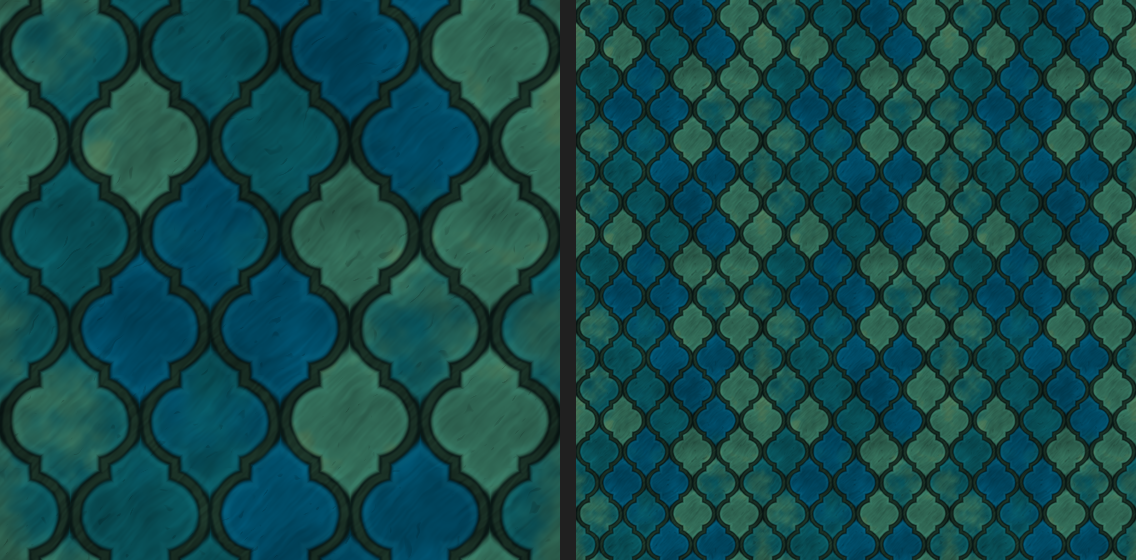
Left: one tile. Right: repeated 3 by 3.
This pattern is drawn by a Shadertoy shader. Its source:

```glsl
// Hand-painted arabesque lantern tiles in green, teal and blue with dark raised grout.
// A half-drop lattice, 4 across and 3 down, is folded to one S-shaped edge (arc plus
// upright step); wrapping noise paints the glaze and the brush strokes.

float hash(vec2 p) {
    return fract(sin(dot(p, vec2(127.1, 311.7))) * 43758.5453);
}

// Value noise that wraps after a whole number of cells
float noise(vec2 p, vec2 period) {
    vec2 i = floor(p), f = fract(p);
    f = f * f * (3.0 - 2.0 * f);
    vec2 a = mod(i, period), b = mod(i + 1.0, period);
    return mix(mix(hash(a), hash(vec2(b.x, a.y)), f.x),
               mix(hash(vec2(a.x, b.y)), hash(b), f.x), f.y);
}

float fbm(vec2 uv, float freq) {
    float sum = 0.0, amp = 0.533;
    for (int i = 0; i < 4; i++) {
        sum += amp * noise(uv * freq, vec2(freq));
        freq *= 2.0;
        amp *= 0.5;
    }
    return sum;
}

// Diagonal strokes: whole-number shear keeps them periodic
float strokes(vec2 uv, float across, float along) {
    vec2 p = vec2((uv.x - uv.y) * across, (uv.x + uv.y) * along);
    return noise(p, vec2(across, along));
}

// Returns distance to the grout centre line, filleted distance, and the tile id
vec4 lantern(vec2 p) {
    vec2 size = vec2(1.0, 4.0 / 3.0);
    vec2 cell = round(p / size);
    vec2 local = p - cell * size;

    // Fold to a quadrant, then by half a turn about the middle of its edge
    vec2 s = abs(local) - size * 0.25;
    bool flip = s.y > 0.0;
    if (flip) s = -s;

    float radius = length(s - vec2(-0.086, -0.3333));
    float arc = max(abs(radius - 0.294), -s.x);
    float upright = max(abs(s.x), abs(s.y) - 0.04);
    float d = min(arc, upright);
    float fillet = 0.018 * (1.0 - smoothstep(0.0, 0.07, 0.25 - s.x));

    bool own = s.x < 0.0 || radius < 0.294;
    vec2 id = 2.0 * cell;
    if (own == flip) id += sign(local);
    return vec4(d, d - fillet, mod(id, vec2(8.0, 6.0)));
}

// Glaze runs from green through teal to blue
vec3 glaze(float tone) {
    vec3 c = mix(vec3(0.19, 0.41, 0.335), vec3(0.03, 0.305, 0.335), smoothstep(0.28, 0.44, tone));
    return mix(c, vec3(0.0, 0.275, 0.375), smoothstep(0.58, 0.78, tone));
}

void mainImage(out vec4 fragColor, in vec2 fragCoord) {
    vec2 uv = fragCoord / iResolution.xy;
    float cloud = fbm(uv, 8.0);
    float cloud2 = fbm(uv + 0.37, 11.0);
    vec2 drift = vec2(cloud, cloud2) - 0.5;

    // Slightly unsteady hand-drawn outline
    vec2 wobble = vec2(noise(uv * 36.0, vec2(36.0)), noise(uv * 36.0 + 9.5, vec2(36.0))) - 0.5;
    vec4 tile = lantern(uv * 4.0 - vec2(0.0, 0.323) + 0.012 * wobble);
    float halfWidth = 0.04;
    float inset = tile.y - halfWidth;

    // Each row spreads its tiles over the glaze range, with some scatter
    float tone = fract(floor(tile.z * 0.5) * 0.25 + hash(vec2(tile.w, 3.7)) + 0.3 * hash(tile.zw + 1.3));
    float green = 1.0 - smoothstep(0.28, 0.44, tone);
    vec3 col = glaze(tone + 0.4 * (cloud - 0.5));
    col = mix(col, vec3(0.29, 0.39, 0.26), 0.5 * green * smoothstep(0.58, 0.75, cloud2));

    // Brush strokes and cloudy pigment
    float brush = strokes(uv + 0.05 * drift, 75.0, 12.0) - 0.5;
    float bristle = strokes(uv + 0.03 * drift, 170.0, 22.0) - 0.5;
    col *= 1.0 + 0.14 * brush + 0.09 * bristle + 0.45 * (cloud2 - 0.5);
    float nick = smoothstep(0.87, 0.97, strokes(uv + 0.08 * drift, 96.0, 31.0));
    col *= 1.0 - 0.14 * nick;

    // Pale painted rim, then shade where the glaze meets the grout
    float rim = smoothstep(0.0, 0.025, inset) * (1.0 - smoothstep(0.035, 0.075, inset + 0.03 * drift.x));
    col += rim * vec3(0.012, 0.035, 0.035);
    col *= mix(0.72, 1.0, smoothstep(0.0, 0.028, inset));

    // Rounded grout with a lit ridge and dark borders
    float profile = tile.x / halfWidth + 0.3 * brush;
    vec3 grout = mix(vec3(0.095, 0.18, 0.14), vec3(0.035, 0.095, 0.085), smoothstep(0.3, 1.0, profile));
    grout *= 1.0 + 0.25 * bristle + 0.5 * drift.y;

    float edge = 0.006 + 3.0 / iResolution.y;
    col = mix(grout, col, smoothstep(-edge, edge, inset));
    fragColor = vec4(col, 1.0);
}
```
